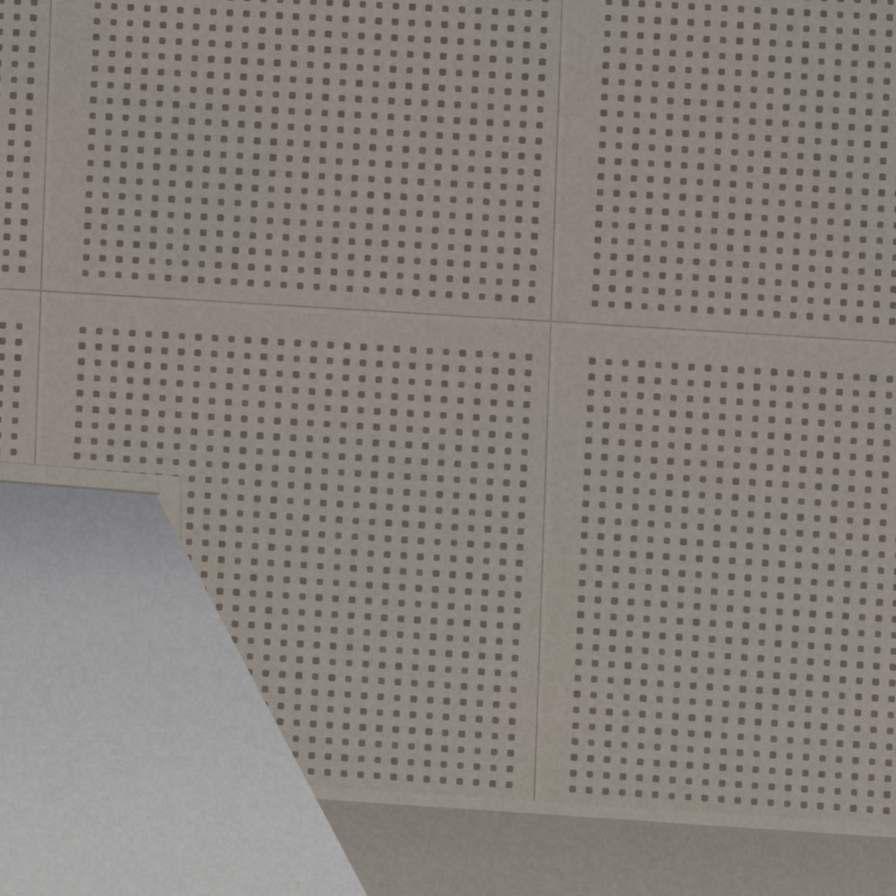
Write a WebGL 1 fragment shader that draws this pattern.

```glsl
precision highp float;
// Perforated ceiling tiles seen at a slant, with a pale lamp panel and a wall below.
uniform vec2 u_resolution;

// Tile lattice, in canvas units with y pointing down
const vec2 ORIGIN = vec2(0.0924, 0.3685);    // first hole of the central tile
const vec2 TILE = vec2(0.5703, 0.5391);      // tile pitch
const vec2 HOLE_STEP = vec2(0.01849, 0.0176);
const float LAST_HOLE = 27.0;                // 28 holes each way
const vec2 TILE_MARGIN = vec2(0.011);
const vec2 SEAM = vec2(0.522, 0.498);        // joint position within a tile
const float COLUMN_SLANT = 0.046;
const float ROW_SLANT = 0.060;
const float KEYSTONE = 0.015;
const float SEAM_DRIFT = 0.011;
const float HOLE_HALF = 0.0037;
const float HOLE_ROUND = 0.0022;
const float SEAM_HALF = 0.0008;
const float BLUR = 0.0014;
const float GRAIN = 0.045;

const vec3 PLASTER_TOP = vec3(0.535, 0.507, 0.480);
const vec3 PLASTER_LOW = vec3(0.550, 0.525, 0.490);
const vec3 HOLE_COLOR = vec3(0.335, 0.305, 0.295);
const vec3 SEAM_COLOR = vec3(0.415, 0.390, 0.365);
const vec3 TRIM_COLOR = vec3(0.560, 0.545, 0.510);
const vec3 WALL_COLOR = vec3(0.485, 0.470, 0.440);
const vec3 LAMP_SHADE = vec3(0.470, 0.470, 0.485);
const vec3 LAMP_MID = vec3(0.585, 0.585, 0.590);
const vec3 LAMP_LIGHT = vec3(0.645, 0.643, 0.640);

float hash(vec2 p) {
  vec3 q = fract(vec3(p.xyx) * 0.1031);
  q += dot(q, q.yzx + 33.33);
  return fract((q.x + q.y) * q.z);
}

float valueNoise(vec2 p) {
  vec2 i = floor(p);
  vec2 f = fract(p);
  f = f * f * (3.0 - 2.0 * f);
  return mix(mix(hash(i), hash(i + vec2(1.0, 0.0)), f.x),
             mix(hash(i + vec2(0.0, 1.0)), hash(i + vec2(1.0)), f.x), f.y);
}

// Coverage of the side where the distance is negative
float inside(float dist) {
  float w = max(BLUR, 0.7 / u_resolution.y);
  return 1.0 - smoothstep(-w, w, dist);
}

float roundedBox(vec2 p, float halfSize, float radius) {
  vec2 q = abs(p) - halfSize + radius;
  return length(max(q, 0.0)) + min(max(q.x, q.y), 0.0) - radius;
}

vec3 ceilingColor(vec2 pos) {
  vec2 d = pos - ORIGIN;
  vec2 p = vec2(d.x + COLUMN_SLANT * d.y,
                d.y - ROW_SLANT * d.x - KEYSTONE * d.x * d.y);
  vec2 local = mod(p + TILE_MARGIN, TILE) - TILE_MARGIN;
  vec2 tile = floor((p + TILE_MARGIN) / TILE);

  vec3 color = mix(PLASTER_TOP, PLASTER_LOW, smoothstep(0.1, 0.8, pos.y));
  color += (valueNoise(pos * 5.0) - 0.5) * vec3(0.020, 0.012, 0.014);

  // Joints: a dark groove with a faint lit edge
  vec2 s = local - SEAM - vec2(SEAM_DRIFT * d.y, 0.0);
  vec2 groove = abs(s) - SEAM_HALF;
  vec2 lip = abs(s - 0.004) - 0.002;
  color += 0.014 * max(inside(lip.x), inside(lip.y));
  float wear = 0.5 + 0.4 * valueNoise(pos * 24.0);
  color = mix(color, SEAM_COLOR, wear * max(inside(groove.x), inside(groove.y)));

  // Holes, each a little different in size and depth
  vec2 cell = clamp(floor(local / HOLE_STEP + 0.5), 0.0, LAST_HOLE);
  float vary = hash(cell + tile * 31.0 + 200.0);
  float size = HOLE_HALF * (0.94 + 0.12 * vary);
  float hole = inside(roundedBox(local - cell * HOLE_STEP, size, HOLE_ROUND));
  float depth = mix(0.96, 0.80, pos.y) + 0.08 * (vary - 0.5);
  return mix(color, HOLE_COLOR, hole * depth);
}

void main() {
  vec2 pos = gl_FragCoord.xy / u_resolution;
  pos.y = 1.0 - pos.y;
  vec3 color = ceilingColor(pos);

  // Wall trim and the wall under it
  float trim = pos.y - 0.854 - 0.067 * pos.x;
  color = mix(color, TRIM_COLOR, inside(-trim));
  vec3 wall = WALL_COLOR + 0.025 * smoothstep(0.02, 0.1, trim);
  color = mix(color, wall, inside(0.014 - trim));

  // Lamp frame: a shallow ledge with a short return at its right end
  float ledge = pos.y - 0.516 - 0.08 * pos.x;
  float frame = max(max(-ledge, pos.x - 0.201), pos.y - 0.602);
  color = mix(color, SEAM_COLOR, 0.45 * inside(abs(frame) - 0.001));
  color = mix(color, TRIM_COLOR - 0.015, inside(frame));

  // Lamp panel, shaded below the ledge and brighter downward
  float side = (pos.x - 0.195 - 0.527 * (pos.y - 0.592)) * 0.885;
  float lamp = max(side, 0.020 - ledge);
  vec3 glow = mix(LAMP_SHADE, LAMP_MID, smoothstep(0.53, 0.70, pos.y));
  glow = mix(glow, LAMP_LIGHT, smoothstep(0.66, 0.98, pos.y));
  color = mix(color, glow, inside(lamp));
  float lipShade = max(abs(ledge - 0.021) - 0.0015, pos.x - 0.178);
  color = mix(color, SEAM_COLOR, 0.7 * inside(lipShade));

  // Sensor-like grain at two scales
  float grain = 0.6 * valueNoise(pos * 330.0) + 0.4 * valueNoise(pos * 150.0 + 40.0);
  color += GRAIN * (grain - 0.5);
  gl_FragColor = vec4(color, 1.0);
}
```
